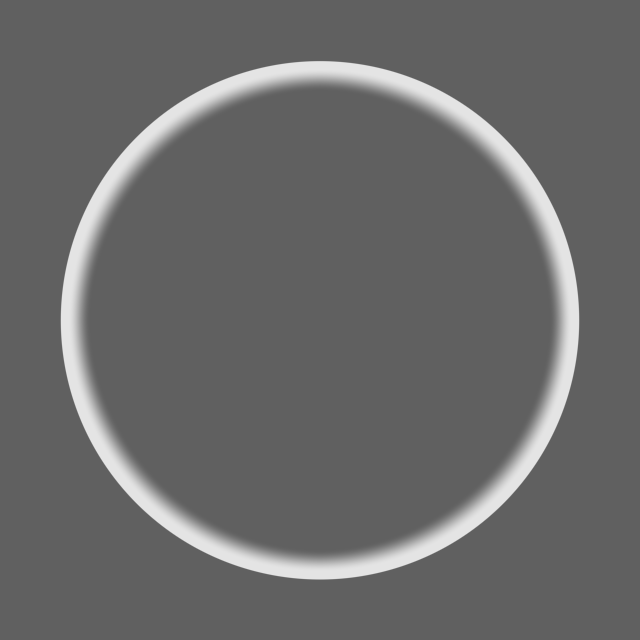
Write a WebGL 2 fragment shader that draws this background.

```glsl
#version 300 es
precision highp float;
// A pale ring on flat grey, crisp on its outer edge and softly fading inwards.

uniform vec2 u_resolution;
out vec4 outColor;

const vec3 BACKGROUND = vec3(0.378);
const vec3 RING = vec3(0.894);
const vec2 CENTER = vec2(0.5, 0.4995);
const float OUTER_RADIUS = 0.405;
const float FADE_START = 0.393;
const float FADE_END = 0.359;
const float DIAGONAL_SPREAD = 0.004;

// Antialiased disc coverage
float disc(float dist, float radius, float pixel) {
    return 1.0 - smoothstep(-0.5 * pixel, 0.5 * pixel, dist - radius);
}

// Inward fade, slightly wider along the diagonals than along the axes
float innerGlow(vec2 p, float start, float end, float spread) {
    float dist = length(p);
    vec2 dir = p / max(dist, 0.0001);
    float diagonal = abs(2.0 * dir.x * dir.y);
    return smoothstep(end - spread * diagonal, start, dist);
}

void main() {
    // Square units, centred on the canvas
    float side = min(u_resolution.x, u_resolution.y);
    vec2 p = (gl_FragCoord.xy - CENTER * u_resolution) / side;

    float ring = disc(length(p), OUTER_RADIUS, 1.5 / side)
               * innerGlow(p, FADE_START, FADE_END, DIAGONAL_SPREAD);
    outColor = vec4(mix(BACKGROUND, RING, ring), 1.0);
}
```
